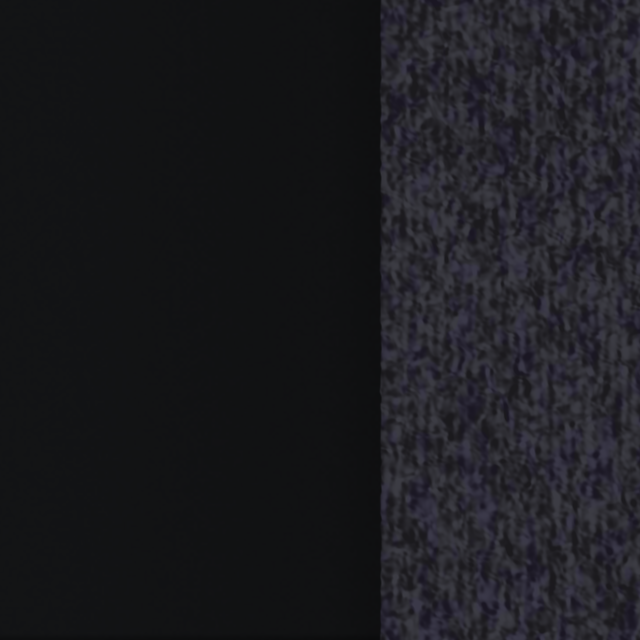
Give the GLSL for this texture, as a three.js fragment shader.

```glsl
varying vec2 vUv;

float hash(vec2 p) {
  return fract(sin(dot(p, vec2(127.1, 311.7))) * 43758.5453);
}

float noise(vec2 p) {
  vec2 cell = floor(p);
  vec2 f = fract(p);
  f = f * f * (3.0 - 2.0 * f);
  return mix(mix(hash(cell), hash(cell + vec2(1.0, 0.0)), f.x),
             mix(hash(cell + vec2(0.0, 1.0)), hash(cell + 1.0), f.x), f.y);
}

// Smooth dark panel, slightly deeper beside the seam
vec3 panel(vec2 uv) {
  vec3 color = mix(vec3(0.073, 0.077, 0.083), vec3(0.066, 0.069, 0.074), smoothstep(0.0, 0.5, uv.x));
  color *= 1.0 - 0.13 * smoothstep(0.5, 0.595, uv.x);
  color *= 1.0 - 0.25 * (1.0 - smoothstep(0.0, 0.012, uv.y));
  return color + 0.004 * (noise(uv * 180.0) - 0.5);
}

// Knitted cloth: upright ribs broken up by slanted fibres
vec3 fabric(vec2 uv) {
  vec2 warp = vec2(noise(uv * 45.0), noise(uv * 45.0 + 31.0)) - 0.5;
  vec2 p = uv + warp * 0.008;
  float tufts = noise(p * vec2(125.0, 72.0));
  float fibres = noise(vec2(p.x * 150.0 + p.y * 75.0, p.y * 130.0 - p.x * 40.0) + 17.0);
  float streaks = noise(p * vec2(100.0, 20.0) + 53.0);
  float ribs = 0.5 + 0.5 * cos(6.2832 * (uv.x * 56.0 + 0.5 * noise(uv * vec2(9.0, 14.0))));
  float patches = noise(uv * vec2(9.0, 7.0) + 71.0);
  float weave = 0.40 * tufts + 0.32 * fibres + 0.17 * streaks + 0.11 * ribs;
  float light = smoothstep(0.22, 0.80, weave + 0.08 * (patches - 0.5));
  vec3 color = mix(vec3(0.105, 0.100, 0.115), vec3(0.235, 0.235, 0.265), light);
  float violet = smoothstep(0.5, 0.8, noise(p * vec2(65.0, 38.0) + 91.0));
  return color + violet * vec3(-0.004, -0.012, 0.022);
}

void main() {
  // Slightly frayed seam with a soft shadow on the cloth
  float seam = 0.595 + 0.0025 * (noise(vec2(3.0, vUv.y * 90.0)) - 0.5);
  float cloth = smoothstep(seam - 0.002, seam + 0.002, vUv.x);
  float shade = mix(0.88, 1.0, smoothstep(0.595, 0.612, vUv.x));
  gl_FragColor = vec4(mix(panel(vUv), fabric(vUv) * shade, cloth), 1.0);
}
```
